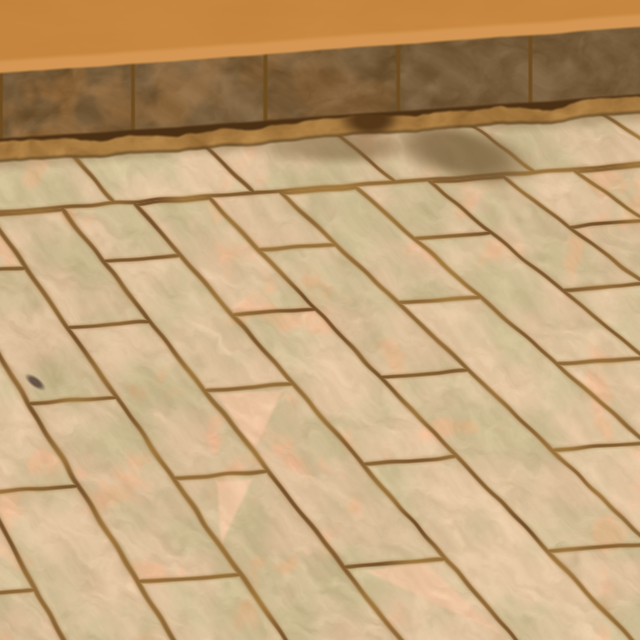
Give the GLSL for this texture, as a three.js fragment shader.

```glsl
// Sunlit stone paving in running bond, seen in perspective below an ochre wall with a dark plinth.
varying vec2 vUv;

float hash(vec2 p) {
  return fract(sin(dot(p, vec2(127.1, 311.7))) * 43758.545);
}

float noise(vec2 p) {
  vec2 i = floor(p), f = fract(p);
  f = f * f * (3.0 - 2.0 * f);
  return mix(mix(hash(i), hash(i + vec2(1, 0)), f.x),
             mix(hash(i + vec2(0, 1)), hash(i + vec2(1, 1)), f.x), f.y);
}

float fbm(vec2 p) {
  float sum = 0.0, amp = 0.5;
  for (int i = 0; i < 4; i++) {
    sum += amp * noise(p);
    p = mat2(1.6, 1.2, -1.2, 1.6) * p + 3.7;
    amp *= 0.5;
  }
  return sum;
}

// Distance to the nearest whole number
float toInteger(float x) {
  return abs(fract(x + 0.5) - 0.5);
}

float edgeSide(vec2 p, vec2 a, vec2 b) {
  vec2 e = normalize(b - a), d = p - a;
  return e.x * d.y - e.y * d.x;
}

// Soft coverage of a triangle with clockwise corners
float triangle(vec2 p, vec2 a, vec2 b, vec2 c) {
  float d = min(edgeSide(p, a, b), min(edgeSide(p, b, c), edgeSide(p, c, a)));
  return smoothstep(-0.003, 0.005, d);
}

float ellipseGlow(vec2 p, vec2 center, vec2 radius) {
  return 1.0 - smoothstep(0.35, 1.0, length((p - center) / radius));
}

vec3 paving(vec2 p) {
  // Perspective coordinates: across the columns and along them
  vec2 q = p + 0.0035 * (vec2(noise(p * 28.0), noise(p * 28.0 + 40.0)) - 0.5);
  float depth = q.y + 0.075 * q.x;
  float spacing = 0.1146 + 0.0768 * (depth - 0.3346);
  float across = 1.0 + (q.x - 0.0977 - 0.7415 * (depth - 0.3346)) / spacing;
  float along = 20.29 * (1.0 / 1.2812 - 1.0 / (depth + 0.9466));

  // Joints of the running bond and of the border course
  float column = floor(across);
  float course = (along + mod(column, 2.0)) * 0.5;
  float longJoint = toInteger(across) * spacing * 0.72;
  float crossJoint = toInteger(course) * 2.0 * pow(depth + 0.9466, 2.0) / 20.29;
  vec2 tile = vec2(column, floor(course));
  float borderLine = abs(depth - 0.331);
  if (depth < 0.331) {
    float border = (across - 1.72) / 1.92;
    longJoint = toInteger(border) * spacing * 1.4;
    crossJoint = 1.0;
    tile = vec2(floor(border), 50.0);
  }
  float joint = min(longJoint, min(crossJoint, borderLine));

  // Stone with slanting streaks, mottling and a tint for each slab
  vec2 streakPos = mat2(0.8, -0.6, 0.6, 0.8) * p * vec2(26.0, 65.0);
  float streak = fbm(streakPos + 3.0 * fbm(p * 22.0) + tile * 5.0);
  float mottle = fbm(p * 13.0 + tile * 3.1);
  vec3 color = mix(vec3(0.80, 0.73, 0.57), vec3(0.88, 0.76, 0.62), smoothstep(0.25, 0.7, mottle));
  color += 0.13 * (streak - 0.46) + 0.035 * (hash(tile) - 0.5);
  color += vec3(0.05, -0.02, -0.03) * smoothstep(0.58, 0.75, fbm(p * 18.0 + 9.0));

  // Pale pink light patches
  float light = triangle(p, vec2(0.335, 0.613), vec2(0.443, 0.609), vec2(0.397, 0.705));
  light = max(light, triangle(p, vec2(0.338, 0.752), vec2(0.395, 0.748), vec2(0.345, 0.855)));
  light = max(light, triangle(p, vec2(0.568, 0.892), vec2(0.66, 0.875), vec2(0.79, 0.995)));
  color = mix(color, vec3(0.94, 0.77, 0.63) + 0.1 * (streak - 0.4), 0.8 * light);

  // Brown grout, uneven in tone and width
  float tone = noise(p * 17.0);
  vec3 grout = mix(vec3(0.40, 0.26, 0.13), vec3(0.62, 0.46, 0.22), tone);
  color = mix(color, vec3(0.70, 0.55, 0.35), 0.4 * (1.0 - smoothstep(0.002, 0.009, joint)));
  color = mix(color, grout, 0.9 * (1.0 - smoothstep(0.0008, 0.0045 + 0.001 * tone, joint)));

  // Shadows by the wall and one dark fleck
  float shade = 0.75 * ellipseGlow(p + vec2(0.0, -0.22 * (p.x - 0.72)), vec2(0.72, 0.238), vec2(0.135, 0.055));
  shade = max(shade, 0.5 * ellipseGlow(p, vec2(0.53, 0.228), vec2(0.16, 0.035)));
  shade = max(shade, 0.35 * (1.0 - smoothstep(0.25, 0.275, depth)));
  color = mix(color, vec3(0.46, 0.36, 0.22), shade);
  vec2 fleck = mat2(0.8, -0.6, 0.6, 0.8) * (p - vec2(0.055, 0.597));
  return mix(color, vec3(0.35, 0.28, 0.24), 0.9 * ellipseGlow(fleck, vec2(0), vec2(0.022, 0.009)));
}

void main() {
  vec2 p = vec2(vUv.x, 1.0 - vUv.y);
  float ragged = fbm(vec2(p.x * 14.0, 2.0)) - 0.47;
  float grain = fbm(p * vec2(30.0, 45.0) + 2.0 * fbm(p * 15.0));
  vec3 color = paving(p);

  // Mortar ledge and the dark gap above it
  float mortarEnd = 0.255 - 0.075 * p.x + 0.012 * ragged;
  float plinthEnd = 0.217 - 0.069 * p.x + 0.003 * ragged;
  vec3 mortar = mix(vec3(0.54, 0.38, 0.18), vec3(0.76, 0.57, 0.32), grain);
  mortar *= 1.0 - 0.35 * smoothstep(-0.008, 0.0, p.y - mortarEnd);
  color = mix(mortar, color, smoothstep(-0.003, 0.003, p.y - mortarEnd));
  float gapEnd = plinthEnd + 0.008 + 0.022 * ragged;
  vec3 gap = vec3(0.30, 0.19, 0.08);
  color = mix(gap, color, smoothstep(-0.003, 0.003, p.y - gapEnd));
  color = mix(color, gap, 0.9 * ellipseGlow(p, vec2(0.578, 0.188), vec2(0.055, 0.03)));

  // Plinth of square slabs
  vec3 plinth = vec3(0.45, 0.345, 0.215) + 0.17 * (grain - 0.46);
  float slab = (p.x - 0.208 + 0.003 * ragged) / 0.207;
  plinth += 0.05 * (hash(vec2(floor(slab), 8.0)) - 0.5);
  plinth += vec3(0.12, 0.07, 0.03) * smoothstep(0.5, 0.7, fbm(p * 12.0 + 5.0)) * (1.0 - p.x);
  plinth = mix(vec3(0.43, 0.30, 0.12), plinth, smoothstep(0.001, 0.005, toInteger(slab) * 0.207));
  color = mix(plinth, color, smoothstep(-0.003, 0.003, p.y - plinthEnd));

  // Ochre wall with a paler lower lip
  float wallEnd = 0.1146 - 0.072 * p.x + 0.003 * ragged;
  vec3 wall = vec3(0.78, 0.525, 0.25) + 0.03 * (fbm(p * vec2(8.0, 25.0)) - 0.46);
  wall = mix(wall, vec3(0.83, 0.59, 0.32), smoothstep(-0.024, -0.014, p.y - wallEnd));
  color = mix(wall, color, smoothstep(-0.003, 0.003, p.y - wallEnd));
  gl_FragColor = vec4(color, 1.0);
}
```
